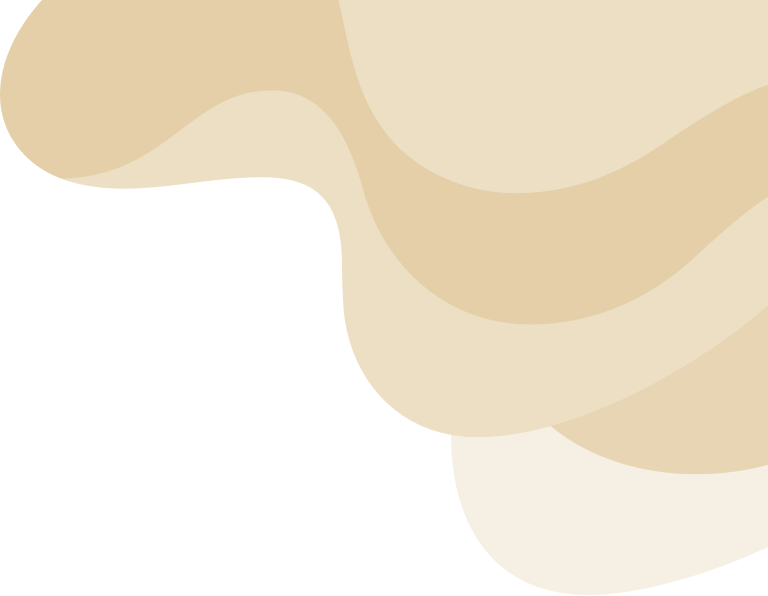
A Shadertoy shader for this background:

```glsl
// Layered sand-coloured waves that flow from the upper left to the right on white.
// Each shape is a closed path of cubic curves; walking along it gathers a signed
// distance, which then becomes smooth coverage.

vec2 point;      // place being shaded: 7.68 by 5.97 units, y pointing down
vec2 pen;        // current end of the path
vec2 pathStart;
float nearest;   // squared distance to the path so far
float side;      // -1 inside, +1 outside (even-odd rule)

void moveTo(vec2 p) {
    pen = pathStart = p;
    nearest = 1e4;
    side = 1.0;
}

void lineTo(vec2 end) {
    vec2 edge = end - pen, rel = point - pen;
    vec2 gap = rel - edge * clamp(dot(rel, edge) / max(dot(edge, edge), 1e-8), 0.0, 1.0);
    nearest = min(nearest, dot(gap, gap));
    // A ray towards +x flips the side at every edge it crosses
    if ((pen.y > point.y) != (end.y > point.y)
        && rel.x < edge.x * rel.y / edge.y) side = -side;
    pen = end;
}

void curveTo(vec2 controlA, vec2 controlB, vec2 end) {
    const int STEPS = 20;
    vec2 start = pen;
    for (int i = 1; i <= STEPS; i++) {
        float t = float(i) / float(STEPS), s = 1.0 - t;
        lineTo(s * s * s * start + 3.0 * s * s * t * controlA
             + 3.0 * s * t * t * controlB + t * t * t * end);
    }
}

// Closes the path and returns its antialiased coverage
float fillPath() {
    lineTo(pathStart);
    float pixel = 5.97 / iResolution.y;
    return clamp(0.5 - side * sqrt(nearest) / pixel, 0.0, 1.0);
}

float paleFoot() {
    moveTo(vec2(4.51, 3.0));
    lineTo(vec2(4.51, 4.36));
    curveTo(vec2(4.51, 5.25), vec2(4.93, 5.96), vec2(5.88, 5.96));
    curveTo(vec2(6.40, 5.96), vec2(7.10, 5.75), vec2(7.68, 5.48));
    lineTo(vec2(8.0, 5.33));
    lineTo(vec2(8.0, 3.0));
    return fillPath();
}

float lowerBulge() {
    moveTo(vec2(5.40, 4.0));
    lineTo(vec2(5.51, 4.27));
    curveTo(vec2(5.85, 4.56), vec2(6.38, 4.75), vec2(6.95, 4.75));
    curveTo(vec2(7.20, 4.75), vec2(7.45, 4.72), vec2(7.68, 4.655));
    lineTo(vec2(8.0, 4.56));
    lineTo(vec2(8.0, 2.5));
    return fillPath();
}

float mainBody() {
    moveTo(vec2(0.52, -0.1));
    lineTo(vec2(0.42, 0.0));
    curveTo(vec2(0.15, 0.30), vec2(0.0, 0.63), vec2(0.0, 0.95));
    curveTo(vec2(0.0, 1.33), vec2(0.24, 1.66), vec2(0.64, 1.80));
    curveTo(vec2(0.85, 1.87), vec2(1.05, 1.89), vec2(1.25, 1.89));
    curveTo(vec2(1.68, 1.89), vec2(2.16, 1.775), vec2(2.62, 1.775));
    curveTo(vec2(3.20, 1.775), vec2(3.42, 2.05), vec2(3.42, 2.66));
    curveTo(vec2(3.42, 2.80), vec2(3.425, 2.90), vec2(3.43, 3.0));
    curveTo(vec2(3.45, 3.72), vec2(3.93, 4.38), vec2(4.78, 4.38));
    curveTo(vec2(5.65, 4.38), vec2(6.85, 3.78), vec2(7.68, 3.06));
    lineTo(vec2(8.0, 2.78));
    lineTo(vec2(8.0, -0.1));
    return fillPath();
}

float darkWave() {
    moveTo(vec2(-1.0, 1.80));
    lineTo(vec2(0.64, 1.79));
    curveTo(vec2(1.69, 1.75), vec2(1.90, 0.905), vec2(2.72, 0.905));
    curveTo(vec2(3.22, 0.905), vec2(3.47, 1.33), vec2(3.62, 1.86));
    curveTo(vec2(3.82, 2.65), vec2(4.45, 3.25), vec2(5.30, 3.25));
    curveTo(vec2(5.90, 3.25), vec2(6.45, 3.02), vec2(6.90, 2.62));
    curveTo(vec2(7.15, 2.39), vec2(7.42, 2.14), vec2(7.68, 1.97));
    lineTo(vec2(8.0, 1.76));
    lineTo(vec2(8.0, -1.0));
    lineTo(vec2(-1.0, -1.0));
    return fillPath();
}

float upperBasin() {
    moveTo(vec2(3.36, -0.1));
    lineTo(vec2(3.385, 0.0));
    curveTo(vec2(3.49, 0.45), vec2(3.55, 0.93), vec2(3.85, 1.32));
    curveTo(vec2(4.11, 1.68), vec2(4.62, 1.935), vec2(5.15, 1.935));
    curveTo(vec2(5.70, 1.935), vec2(6.15, 1.76), vec2(6.60, 1.46));
    curveTo(vec2(6.95, 1.22), vec2(7.35, 0.96), vec2(7.68, 0.85));
    lineTo(vec2(8.0, 0.74));
    lineTo(vec2(8.0, -0.1));
    return fillPath();
}

void mainImage(out vec4 fragColor, in vec2 fragCoord) {
    vec2 uv = fragCoord / iResolution.xy;
    point = vec2(uv.x, 1.0 - uv.y) * vec2(7.68, 5.97);
    vec3 sand = vec3(0.925, 0.875, 0.769);

    // Wave and basin lie within the main body, so its edge trims them too
    vec3 body = mix(sand, vec3(0.894, 0.812, 0.659), darkWave());
    body = mix(body, sand, upperBasin());

    vec3 color = mix(vec3(1.0), vec3(0.965, 0.941, 0.894), paleFoot());
    color = mix(color, vec3(0.906, 0.835, 0.702), lowerBulge());
    fragColor = vec4(mix(color, body, mainBody()), 1.0);
}
```
